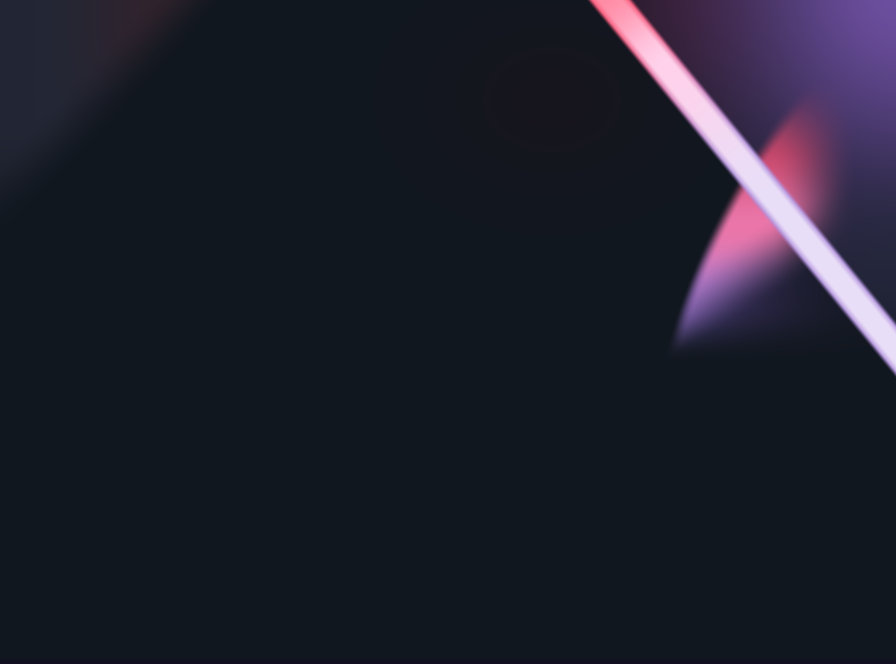
A WebGL 1 fragment shader for this background:

```glsl
precision highp float;

uniform vec2 u_resolution;

const float ASPECT = 1.3474;
const vec3 NIGHT = vec3(0.067, 0.090, 0.122);
const vec3 VIOLET = vec3(0.43, 0.31, 0.63);
const vec3 MAROON = vec3(0.19, 0.09, 0.15);
const vec3 CRIMSON = vec3(0.78, 0.28, 0.42);
const vec3 ROSE = vec3(0.92, 0.46, 0.66);
const vec3 ORCHID = vec3(0.74, 0.50, 0.82);
const vec3 INDIGO = vec3(0.34, 0.30, 0.58);

// Elliptical gaussian falloff
float glow(vec2 p, vec2 center, vec2 radius) {
    vec2 q = (p - center) / radius;
    return exp(-dot(q, q));
}

// Smooth step downwards from 1 to 0
float fade(float start, float end, float x) {
    return 1.0 - smoothstep(start, end, x);
}

// Dim diagonal panel in the upper left corner
vec3 addPanel(vec3 color, vec2 p) {
    float inside = (1.0 - p.x / 0.325 - (1.0 - p.y) / 0.355) * 0.235;
    float warmth = smoothstep(0.04, 0.26, p.x) * smoothstep(0.72, 0.96, p.y);
    vec3 tint = mix(vec3(0.135, 0.15, 0.205), vec3(0.19, 0.135, 0.175), warmth);
    float mask = smoothstep(-0.012, 0.075, inside) * smoothstep(0.60, 0.82, p.y);
    return mix(color, tint, mask);
}

// Violet haze on the far side of the beam
vec3 addHaze(vec3 color, vec2 p, float side) {
    float lit = smoothstep(-0.02, 0.02, side);
    color = mix(color, MAROON, 0.85 * lit * glow(p, vec2(1.04, 1.0), vec2(0.16, 0.20)));
    color = mix(color, VIOLET, lit * glow(p, vec2(1.36, 1.04), vec2(0.27, 0.34)));
    return mix(color, vec3(0.14, 0.17, 0.24), 0.5 * lit * glow(p, vec2(1.36, 0.60), vec2(0.12)));
}

// Curved petal, sharp on its left rim and blurred elsewhere
vec3 addPetal(vec3 color, vec2 p) {
    float rise = p.y - 0.46;
    float rim = p.x - (1.0035 + 0.26 * rise + 0.57 * rise * rise);
    float softness = mix(0.018, 0.032, smoothstep(0.24, 0.42, rise));
    float edge = smoothstep(-0.006, softness, rim);

    // Indigo tail and its faint spread
    float floorFade = smoothstep(0.455, 0.54, p.y);
    float tail = exp(-max(rim, 0.0) / 0.07) * fade(0.57, 0.70, p.y);
    float spread = glow(p, vec2(1.10, 0.54), vec2(0.14, 0.09));
    color = mix(color, vec3(0.15, 0.12, 0.23), 0.65 * spread * edge * floorFade);
    color = mix(color, INDIGO, tail * edge * floorFade);

    // Warm body
    float slant = p.y - (0.50 + 0.60 * (p.x - 1.03));
    float body = edge * smoothstep(-0.03, 0.095, slant);
    body *= fade(1.16, 1.29, p.x) * fade(0.75, 0.89, p.y);
    vec3 tint = mix(ORCHID, ROSE, smoothstep(0.55, 0.66, p.y));
    tint = mix(tint, CRIMSON, smoothstep(0.66, 0.78, p.y));
    return mix(color, tint, body);
}

// Bright beam, from red-pink at the top to pale lilac
vec3 addBeam(vec3 color, float side, float along) {
    float dist = abs(side);
    vec3 core = mix(vec3(1.0, 0.54, 0.64), vec3(1.0, 0.82, 0.92), smoothstep(-0.02, 0.13, along));
    core = mix(core, vec3(0.915, 0.87, 0.97), smoothstep(0.12, 0.38, along));
    vec3 border = mix(vec3(0.98, 0.34, 0.47), vec3(0.68, 0.55, 0.86), smoothstep(0.0, 0.32, along));
    vec3 tint = mix(core, border, smoothstep(0.012, 0.026, dist));
    return mix(color, tint, fade(0.020, 0.028, dist));
}

void main() {
    vec2 uv = gl_FragCoord.xy / u_resolution;
    vec2 p = uv * vec2(ASPECT, 1.0);

    // Beam coordinates: across and along its axis
    vec2 fromTop = p - vec2(0.9175, 1.0);
    float side = dot(fromTop, vec2(0.7745, 0.6325));
    float along = dot(fromTop, vec2(0.6325, -0.7745));

    vec3 color = addPanel(NIGHT, p);
    color = mix(color, vec3(0.095, 0.08, 0.11), 0.7 * glow(p, vec2(0.83, 0.85), vec2(0.17, 0.13)));
    color = addHaze(color, p, side);
    color = addPetal(color, p);
    color = addBeam(color, side, along);

    // Thin indigo strip along the bottom
    color = mix(color, vec3(0.06, 0.06, 0.125), fade(0.005, 0.010, uv.y));

    gl_FragColor = vec4(color, 1.0);
}
```
